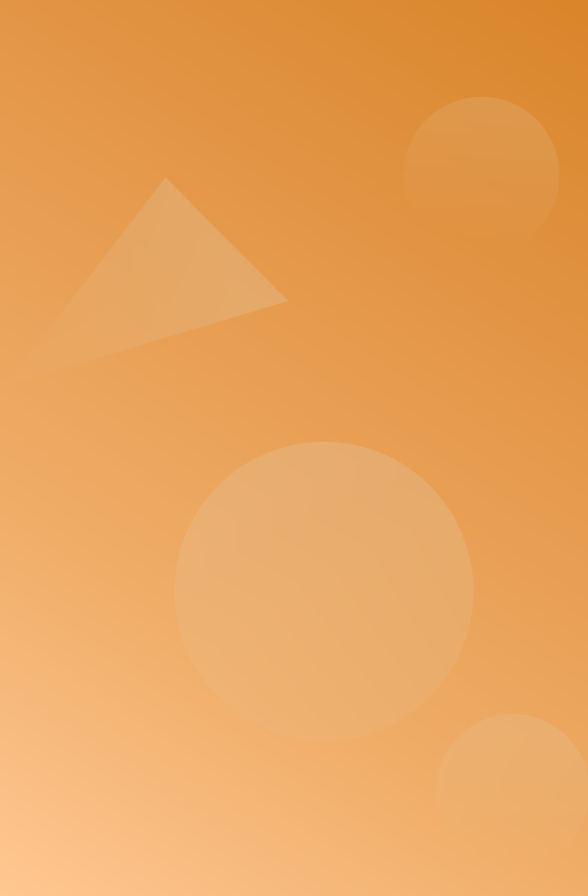
This background is drawn by a Shadertoy shader. Its source:

```glsl
// Warm orange diagonal gradient with faint fading circles and a triangle.

const vec3 VEIL = vec3(0.88, 0.81, 0.70);

float circleDist(vec2 p, vec2 center, float radius) {
    return length(p - center) - radius;
}

// Signed distance to the line a-b, negative on its right-hand side.
float edgeDist(vec2 p, vec2 a, vec2 b) {
    vec2 d = normalize(b - a);
    return dot(p - a, vec2(-d.y, d.x));
}

// Corners run clockwise.
float triangleDist(vec2 p, vec2 a, vec2 b, vec2 c) {
    return max(edgeDist(p, a, b), max(edgeDist(p, b, c), edgeDist(p, c, a)));
}

float cover(float dist) {
    float halfPixel = 0.75 / iResolution.y;
    return 1.0 - smoothstep(-halfPixel, halfPixel, dist);
}

// Fraction of the way from one point towards another.
float fade(vec2 p, vec2 from, vec2 to) {
    vec2 d = to - from;
    return clamp(dot(p - from, d) / dot(d, d), 0.0, 1.0);
}

void mainImage(out vec4 fragColor, in vec2 fragCoord) {
    // Height runs from 0 to 1; x is fitted to the same proportions.
    vec2 p = fragCoord / iResolution.xy * vec2(0.657, 1.0);

    // Background, from pale lower left to deep upper right
    float t = (p.y + 0.65 * p.x) / 1.427;
    vec3 color = mix(vec3(1.0, 0.78, 0.57), vec3(0.94, 0.68, 0.41), smoothstep(-0.3, 0.3, t) * 2.0 - 1.0);
    color = mix(vec3(1.0, 0.78, 0.57), vec3(0.94, 0.68, 0.41), min(t / 0.3, 1.0));
    color = mix(color, vec3(0.89, 0.585, 0.275), clamp((t - 0.3) / 0.4, 0.0, 1.0));
    color = mix(color, vec3(0.85, 0.52, 0.16), clamp((t - 0.7) / 0.3, 0.0, 1.0));

    // Triangle, fading into its left corner
    vec2 leftCorner = vec2(0.006, 0.570);
    float veil = 0.26 * cover(triangleDist(p, leftCorner, vec2(0.185, 0.802), vec2(0.322, 0.664)))
               * fade(p, leftCorner, vec2(0.24, 0.72));
    color = mix(color, VEIL, veil);

    // Upper right circle
    veil = 0.19 * cover(circleDist(p, vec2(0.538, 0.805), 0.087))
         * fade(p, vec2(0.515, 0.735), vec2(0.565, 0.885));
    color = mix(color, VEIL, veil);

    // Large central circle
    veil = mix(0.08, 0.27, fade(p, vec2(0.34, 0.174), vec2(0.385, 0.507)))
         * cover(circleDist(p, vec2(0.362, 0.340), 0.167));
    color = mix(color, VEIL, veil);

    // Lower right circle
    veil = 0.20 * cover(circleDist(p, vec2(0.573, 0.117), 0.086))
         * fade(p, vec2(0.555, 0.04), vec2(0.590, 0.20));
    color = mix(color, VEIL, veil);

    fragColor = vec4(color, 1.0);
}
```
